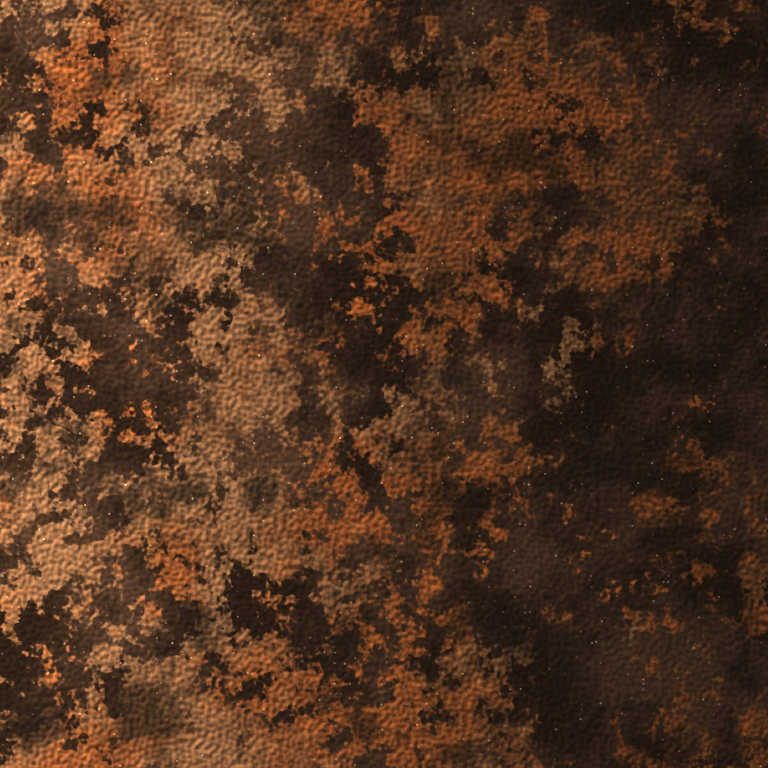
Write a WebGL 2 fragment shader that draws this texture.

```glsl
#version 300 es
precision highp float;

#define DARK vec3(0.150, 0.102, 0.070)
#define UMBER vec3(0.285, 0.195, 0.140)
#define BROWN vec3(0.370, 0.230, 0.138)
#define ORANGE vec3(0.525, 0.280, 0.140)
#define TAN vec3(0.570, 0.390, 0.250)
#define PATCH_SCALE 3.6
#define FLAKE_SCALE 24.0
#define GRAIN_SCALE 150.0
#define RUST_LEVEL 0.05
#define RUST_EDGE 0.13
#define SPECK_CELLS 150.0
#define SPECK_CHANCE 0.035

uniform vec2 u_resolution;
out vec4 fragColor;

// Integer hash giving two values in 0..1 per lattice cell
vec2 hash2(vec2 cell) {
    uvec2 v = uvec2(ivec2(cell) + 4096);
    v = v * 1664525u + 1013904223u;
    v.x += v.y * 1664525u;
    v.y += v.x * 1664525u;
    v ^= v >> 16u;
    v.x += v.y * 1664525u;
    v.y += v.x * 1664525u;
    v ^= v >> 16u;
    return vec2(v & 65535u) / 65535.0;
}

float cornerSlope(vec2 cell, vec2 offset) {
    float angle = 6.28319 * hash2(cell).x;
    return dot(vec2(cos(angle), sin(angle)), offset);
}

float gradientNoise(vec2 p) {
    vec2 i = floor(p), f = p - i;
    vec2 w = f * f * f * (f * (f * 6.0 - 15.0) + 10.0);
    vec2 e = vec2(1.0, 0.0);
    float low = mix(cornerSlope(i, f), cornerSlope(i + e, f - e), w.x);
    float high = mix(cornerSlope(i + e.yx, f - e.yx), cornerSlope(i + 1.0, f - 1.0), w.x);
    return mix(low, high, w.y);
}

float fbm(vec2 p, int octaves, float gain) {
    float sum = 0.0, amplitude = 1.0;
    for (int k = 0; k < octaves; k++) {
        sum += amplitude * gradientNoise(p);
        p = mat2(1.6, 1.2, -1.2, 1.6) * p + 17.3;
        amplitude *= gain;
    }
    return sum;
}

// Tiny bright glints, one candidate per cell
float specks(vec2 p) {
    vec2 cell = floor(p);
    vec2 centre = 0.3 + 0.4 * hash2(cell + 311.0);
    vec2 chance = hash2(cell + 977.0);
    float disc = 1.0 - smoothstep(0.08, 0.34, length(p - cell - centre));
    return disc * step(chance.x, SPECK_CHANCE) * (0.3 + 0.7 * chance.y * chance.y);
}

void main() {
    vec2 p = gl_FragCoord.xy / min(u_resolution.x, u_resolution.y);
    vec2 uv = gl_FragCoord.xy / u_resolution;

    // Noise layers, from broad patches down to surface grain
    float patches = fbm(p * PATCH_SCALE + 5.7, 4, 0.55);
    float flakes = fbm(p * FLAKE_SCALE + 41.0, 4, 0.75);
    float stain = fbm(p * 4.5 + 83.0, 5, 0.6);
    float tint = fbm(p * 5.0 + 127.0, 4, 0.6);
    float soot = fbm(p * 6.5 + 59.0, 5, 0.65);
    vec2 grainPos = p * GRAIN_SCALE;
    float grain = gradientNoise(grainPos);
    float relief = grain - gradientNoise(grainPos + vec2(0.35, -0.45));

    // Dark metal with soft umber stains
    float umber = smoothstep(-0.55, 0.5, stain + 0.3 * flakes);
    vec3 color = mix(DARK, UMBER, umber);
    color = mix(color, BROWN, 0.55 * smoothstep(0.0, 0.7, patches + 0.5 * stain));

    // Flaking rust, ragged at the rim
    float centred = 0.12 - 0.3 * smoothstep(0.5, 1.0, uv.x);
    float height = 0.95 * patches + 0.72 * flakes + centred - RUST_LEVEL;
    float rust = smoothstep(-RUST_EDGE, RUST_EDGE, height);
    vec3 rustColor = mix(BROWN, ORANGE, smoothstep(-0.35, 0.4, tint + 0.5 * flakes));
    float pale = smoothstep(-0.1, 0.6, 0.45 - uv.x - 0.7 * tint + 0.45 * flakes);
    rustColor = mix(rustColor, TAN, 0.85 * pale);
    color = mix(color, rustColor, 0.92 * rust);

    // Glowing orange chips and sooty blotches
    float chips = smoothstep(0.5, 0.85, flakes + 0.5 * tint) * rust;
    color = mix(color, vec3(0.66, 0.35, 0.16), 0.5 * chips);
    float blotch = smoothstep(0.12, 0.6, soot + 0.3 * flakes);
    color = mix(color, DARK * vec3(0.92, 1.0, 1.06), 0.72 * blotch);

    // Bumpy surface
    color *= 1.0 + (0.25 + 0.2 * rust) * relief + 0.22 * grain;

    // Light falling off from the left edge
    float light = mix(1.22, 0.72, smoothstep(0.0, 1.0, uv.x));
    vec2 fromGlow = (uv - vec2(0.0, 0.6)) * vec2(4.0, 2.2);
    light += 0.2 * exp(-dot(fromGlow, fromGlow));
    color *= light;

    color += vec3(0.42, 0.36, 0.29) * specks(p * SPECK_CELLS) * light;
    fragColor = vec4(clamp(color, 0.0, 1.0), 1.0);
}
```
